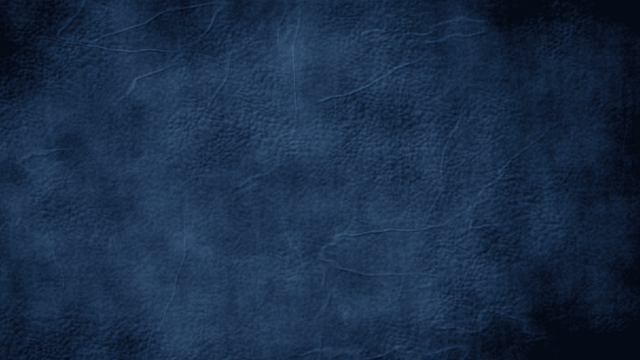
Reproduce this texture procedurally as a WebGL 1 fragment shader.

```glsl
precision highp float;

uniform vec2 u_resolution;

const vec3 INK = vec3(0.02, 0.04, 0.09);
const vec3 NAVY = vec3(0.083, 0.165, 0.275);
const vec3 STEEL = vec3(0.18, 0.29, 0.42);

vec2 hash2(vec2 p) {
  vec2 k = vec2(dot(p, vec2(127.1, 311.7)), dot(p, vec2(269.5, 183.3)));
  return fract(sin(k) * 43758.55);
}

float valueNoise(vec2 p) {
  vec2 i = floor(p);
  vec2 f = fract(p);
  f = f * f * (3.0 - 2.0 * f);
  float low = mix(hash2(i).x, hash2(i + vec2(1.0, 0.0)).x, f.x);
  float high = mix(hash2(i + vec2(0.0, 1.0)).x, hash2(i + 1.0).x, f.x);
  return mix(low, high, f.y);
}

float fbm(vec2 p) {
  float sum = 0.0;
  float amp = 0.5;
  for (int i = 0; i < 5; i++) {
    sum += amp * valueNoise(p);
    p = mat2(1.6, 1.2, -1.2, 1.6) * p + 7.3;
    amp *= 0.5;
  }
  return sum / 0.97;
}

// Distance to the nearest scattered cell centre
float cellular(vec2 p) {
  vec2 i = floor(p);
  vec2 f = fract(p);
  float nearest = 4.0;
  for (int y = -1; y <= 1; y++) {
    for (int x = -1; x <= 1; x++) {
      vec2 cell = vec2(float(x), float(y));
      vec2 d = cell + hash2(i + cell) - f;
      nearest = min(nearest, dot(d, d));
    }
  }
  return sqrt(nearest);
}

// Thin broken ridge along a contour of stretched noise
float crease(vec2 p, float angle, float seed, float width) {
  float c = cos(angle);
  float s = sin(angle);
  vec2 q = mat2(c, -s, s, c) * p;
  float level = abs(fbm(q * vec2(1.4, 3.6) + seed) - 0.5);
  float broken = smoothstep(0.42, 0.7, valueNoise(p * 4.0 + seed * 3.0));
  return broken * (1.0 - smoothstep(0.0, width, level));
}

float folds(vec2 p, float width) {
  float rising = crease(p, 0.42, 3.7, width);
  float flat_ = crease(p, 0.05, 14.2, width);
  float steep = 0.6 * crease(p, 1.35, 27.9, width);
  return max(rising, max(flat_, steep));
}

// Weathered surface: pebbles, finer grit and folds
float surface(vec2 p, float roughness) {
  vec2 bend = 0.006 * sin(p.yx * vec2(41.0, 37.0) + 3.0 * sin(p * 17.0));
  float pebbles = 1.0 - cellular((p + bend) * vec2(68.0, 82.0));
  float grit = valueNoise(p * vec2(112.0, 128.0));
  return (0.9 * pebbles + 0.45 * grit) * roughness + 0.55 * folds(p, 0.013);
}

// Broad light, left of centre, falling away to the edges
float lighting(vec2 p, float aspect) {
  vec2 d = (p - vec2(0.4 * aspect, 0.49)) / vec2(0.9, 0.72);
  vec2 size = vec2(aspect, 1.0);
  vec2 inset = min(p, size - p);
  float rim = 1.0 - smoothstep(0.0, 0.14, min(inset.x, inset.y));
  return 0.9 - 0.55 * dot(d, d) - 0.12 * rim;
}

vec3 palette(float tone) {
  float t = clamp(tone, 0.0, 1.25);
  return t < 0.5 ? mix(INK, NAVY, t * 2.0) : mix(NAVY, STEEL, t * 2.0 - 1.0);
}

void main() {
  float aspect = u_resolution.x / u_resolution.y;
  vec2 p = gl_FragCoord.xy / u_resolution.y;

  // Uneven dye and faint brushing
  float blotches = fbm(p * 3.4 + 2.1) - 0.5;
  float mottling = fbm(p * vec2(13.0, 11.0) + 9.4) - 0.5;
  float brushing = valueNoise(p * vec2(16.0, 80.0)) - 0.5;
  float threads = valueNoise(p * vec2(75.0, 14.0) + 5.0) - 0.5;

  // Relief lit from the upper left
  float worn = smoothstep(0.4, 0.66, fbm(p * 4.6 + 21.0));
  float roughness = mix(0.35, 1.0, worn);
  vec2 toLight = vec2(-0.0019, 0.0024);
  float relief = surface(p - toLight, roughness) - surface(p + toLight, roughness);
  float speckle = valueNoise(p * 170.0) - 0.5;

  float light = lighting(p, aspect);
  float tone = light + 0.7 * blotches + 0.55 * mottling;
  tone += 0.08 * (brushing + threads);
  tone += mix(0.22, 0.52, clamp(light, 0.0, 1.0)) * relief;
  tone += 0.13 * folds(p, 0.022) + 0.2 * speckle;

  gl_FragColor = vec4(palette(tone - 0.02), 1.0);
}
```
